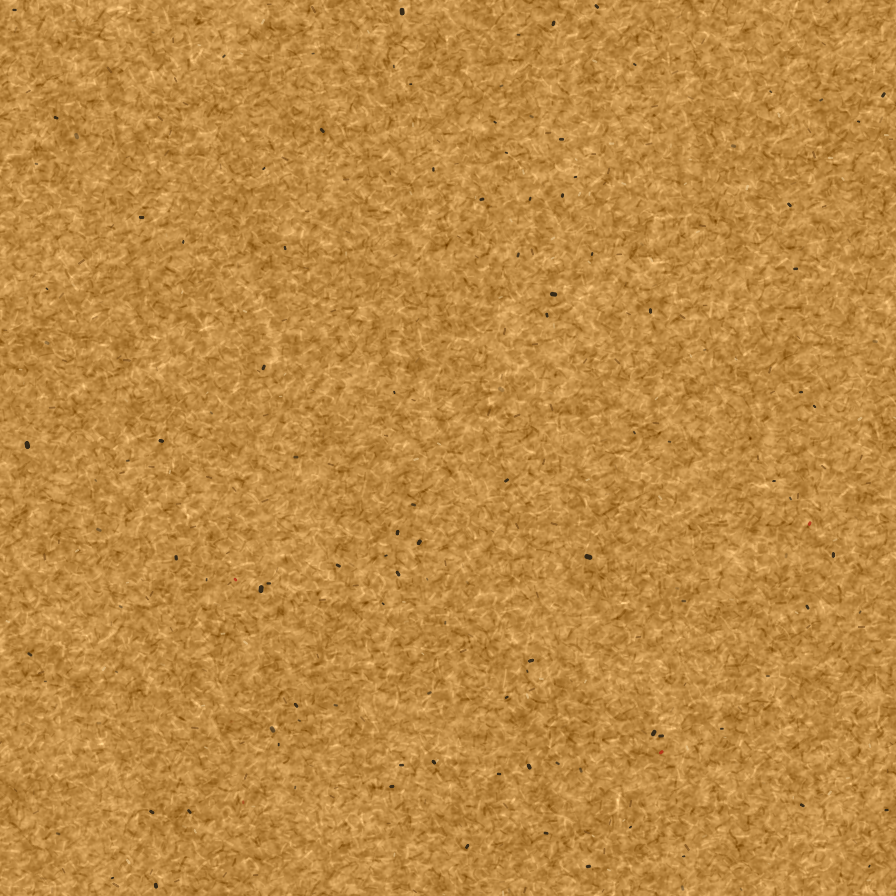
Write a three.js fragment shader that draws this texture.

```glsl
// Brown kraft paper: fine pulp grain, short tangled fibres and scattered dark specks.
varying vec2 vUv;

const vec3 PAPER = vec3(0.746, 0.544, 0.268);
const vec3 TONE_SHIFT = vec3(1.0, 1.0, 0.96);
const vec3 BARK = vec3(0.44, 0.27, 0.08);
const vec3 SOOT = vec3(0.15, 0.12, 0.07);
const vec3 PALE_FLECK = vec3(0.93, 0.80, 0.58);
const vec3 RED_FLECK = vec3(0.72, 0.16, 0.08);
const float PI = 3.14159;

float hash(vec2 p, float seed) {
  vec3 q = fract(vec3(p.xyx + seed * 7.31) * vec3(0.1031, 0.1030, 0.0973));
  q += dot(q, q.yzx + 33.33);
  return fract((q.x + q.y) * q.z);
}

vec2 rotate(vec2 p, float angle) {
  float c = cos(angle), s = sin(angle);
  return vec2(c * p.x + s * p.y, c * p.y - s * p.x);
}

// Smooth value noise centred on zero.
float mottle(vec2 p, float seed) {
  vec2 cell = floor(p);
  vec2 f = fract(p);
  f = f * f * (3.0 - 2.0 * f);
  float low = mix(hash(cell, seed), hash(cell + vec2(1.0, 0.0), seed), f.x);
  float high = mix(hash(cell + vec2(0.0, 1.0), seed), hash(cell + 1.0, seed), f.x);
  return mix(low, high, f.y) - 0.5;
}

// Cellular scatter of strokes, signed by random strength.
// halfSize holds half length and half width in canvas units.
float strokes(vec2 uv, float cells, vec2 halfSize, float curl, float density, float seed) {
  const float SOFT = 0.0009;
  vec2 home = floor(uv * cells);
  float sum = 0.0;
  for (int j = -1; j <= 1; j++) {
    for (int i = -1; i <= 1; i++) {
      vec2 cell = home + vec2(float(i), float(j));
      if (hash(cell, seed) > density) continue;
      vec2 jitter = vec2(hash(cell, seed + 1.0), hash(cell, seed + 2.0));
      float turn = hash(cell, seed + 3.0) - 0.5;
      float size = mix(0.55, 1.2, hash(cell, seed + 4.0));
      float strength = hash(cell, seed + 5.0) * 2.0 - 1.0;
      // Angles lean a little towards the horizontal.
      float angle = PI * turn * (0.6 + 0.8 * abs(turn));
      vec2 q = rotate(uv - (cell + jitter) / cells, angle);
      float bend = (hash(cell, seed + 6.0) - 0.5) * curl;
      q.y += bend * q.x * q.x / halfSize.x;
      q.x -= clamp(q.x, -halfSize.x * size, halfSize.x * size);
      float width = halfSize.y * size;
      sum += strength * (1.0 - smoothstep(width - SOFT, width + SOFT, length(q)));
    }
  }
  return sum;
}

// Unsigned cover of straight strokes, for flecks of nearly even strength.
float flecks(vec2 uv, float cells, vec2 halfSize, float density, float seed) {
  return min(abs(strokes(uv, cells, halfSize, 0.0, density, seed)) * 2.0, 1.0);
}

// Faint clouds, pulp clumps and strong fine grain.
float pulpTone(vec2 uv) {
  vec2 p = rotate(uv, 0.45);
  float tone = 0.026 * mottle(p * vec2(9.0, 13.0), 1.0);
  tone += 0.048 * mottle(p * vec2(34.0, 46.0), 2.0);
  tone += 0.100 * mottle(rotate(uv, -0.3) * vec2(88.0, 122.0), 3.0);
  tone += 0.155 * mottle(p * vec2(165.0, 240.0), 4.0);
  tone += 0.105 * mottle(rotate(uv, 1.1) * 370.0, 5.0);
  return tone;
}

// Three generations of short fibres plus a few long hairs.
float fibreTone(vec2 uv) {
  float tone = 0.0;
  for (int k = 0; k < 3; k++) {
    float layer = float(k);
    float cells = 58.0 + 32.0 * layer;
    vec2 halfSize = vec2(0.42 / cells, 0.0012);
    tone += 0.100 * strokes(uv, cells, halfSize, 0.4, 1.0, 20.0 + 10.0 * layer);
  }
  return tone + 0.11 * strokes(uv, 19.0, vec2(0.011, 0.0009), 0.5, 0.35, 60.0);
}

void main() {
  vec3 colour = PAPER + TONE_SHIFT * (pulpTone(vUv) + fibreTone(vUv));

  // Brown bark slivers and pale flecks
  colour = mix(colour, BARK, 0.60 * flecks(vUv, 36.0, vec2(0.0026, 0.0008), 0.20, 70.0));
  colour = mix(colour, PALE_FLECK, 0.60 * flecks(vUv, 26.0, vec2(0.0016, 0.0009), 0.16, 80.0));

  // Dark specks, small and large, and rare red dots
  colour = mix(colour, SOOT, 0.85 * flecks(vUv, 27.0, vec2(0.0013, 0.0013), 0.17, 90.0));
  colour = mix(colour, SOOT, 0.90 * flecks(vUv, 9.0, vec2(0.0015, 0.0022), 0.20, 100.0));
  colour = mix(colour, RED_FLECK, 0.80 * flecks(vUv, 7.0, vec2(0.0008, 0.0012), 0.06, 110.0));

  gl_FragColor = vec4(clamp(colour, 0.0, 1.0), 1.0);
}
```
